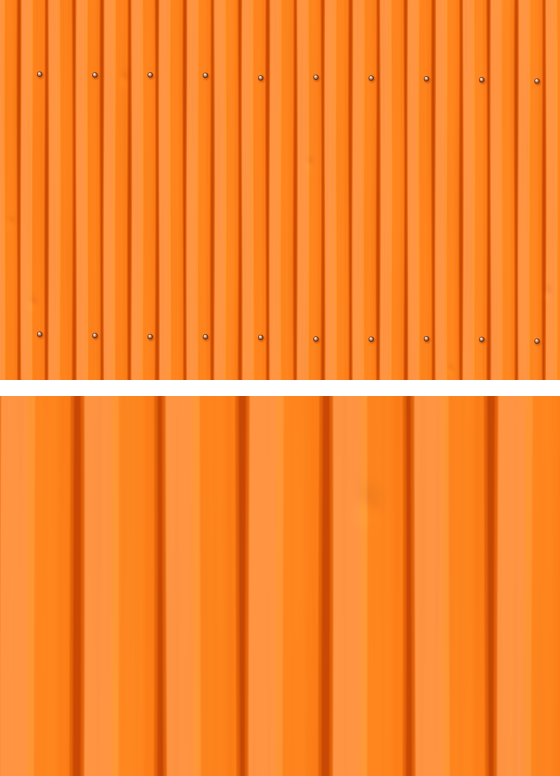
Top: the whole. Bottom: its middle third, enlarged.
A Shadertoy shader for this texture:

```glsl
// Orange corrugated metal wall: vertical ribs, dark grooves, two rows of screws.

const float FIRST_GROOVE = 0.0339;  // fraction of canvas width
const float PITCH = 0.04934;        // rib spacing, fraction of canvas width
const float SCREW_PHASE = 0.75;     // screw position across its rib
const float SCREW_RADIUS = 0.0072;  // fraction of canvas height

const vec3 GROOVE = vec3(0.78, 0.28, 0.015);
const vec3 SLOPE  = vec3(0.89, 0.38, 0.03);
const vec3 RIDGE  = vec3(1.00, 0.58, 0.26);
const vec3 BEVEL  = vec3(1.00, 0.59, 0.21);
const vec3 PAN    = vec3(1.00, 0.53, 0.13);
const vec3 DEEP   = vec3(0.99, 0.49, 0.09);

float hash(vec2 p) {
    vec3 q = fract(vec3(p.xyx) * vec3(0.1031, 0.103, 0.0973));
    q += dot(q, q.yzx + 33.33);
    return fract((q.x + q.y) * q.z);
}

// Replaces the colour to the right of an edge.
vec3 band(vec3 base, vec3 next, float t, float edge, float soft) {
    return mix(base, next, smoothstep(edge - soft, edge + soft, t));
}

float disc(vec2 p, float radius, float soft) {
    return 1.0 - smoothstep(radius - soft, radius + soft, length(p));
}

// Colour across one rib, t running from groove to groove.
vec3 ribColor(float t, float tone, float soft) {
    vec3 pan = mix(PAN, DEEP, tone);
    vec3 c = band(GROOVE, SLOPE, t, 0.035, soft);
    c = band(c, RIDGE, t, 0.075, soft);
    c = band(c, BEVEL, t, 0.405, soft);
    c = band(c, pan, t, 0.49, soft);
    c = band(c, DEEP, t, 0.79, soft + 0.04);
    c = band(c, SLOPE, t, 0.92, soft);
    return band(c, GROOVE, t, 0.96, soft);
}

// Fine vertical streaks that drift slowly along the sheet.
float streaks(vec2 uv) {
    float x = uv.x + 0.0006 * sin(uv.y * 7.0 + uv.x * 31.0);
    return sin(x * 811.0 + 1.3) * 0.5 + sin(x * 1373.0) * 0.3
         + sin(x * 297.0 + uv.y * 3.0) * 0.4;
}

// Sparse cellular dents: a lit lower lip and a shaded upper one.
float dents(vec2 p, float density) {
    vec2 cell = floor(p * density);
    float shade = 0.0;
    for (int j = -1; j <= 1; j++)
    for (int i = -1; i <= 1; i++) {
        vec2 id = cell + vec2(i, j);
        float present = step(0.86, hash(id + 17.0));
        vec2 center = (id + vec2(hash(id + 3.0), hash(id + 8.0))) / density;
        float size = mix(0.008, 0.018, hash(id + 29.0));
        vec2 d = (p - center) / (size * vec2(0.7, 1.0));
        shade -= present * (d.y + 0.5 * d.x) * exp(-dot(d, d));
    }
    return shade;
}

// Metal screw head with a dark rim, a soft cast shadow and a glint.
vec3 screw(vec3 base, vec2 p, float radius, float px) {
    vec3 c = mix(base, GROOVE, 0.45 * disc(p - radius * vec2(0.3, -0.5), radius * 1.2, radius * 0.5));
    c = mix(c, vec3(0.42, 0.19, 0.08), disc(p, radius, px));
    c = mix(c, vec3(0.74, 0.56, 0.46), disc(p - radius * vec2(-0.1, 0.12), radius * 0.66, px));
    return mix(c, vec3(1.0, 0.91, 0.83), disc(p - radius * vec2(-0.2, 0.3), radius * 0.33, px));
}

void mainImage(out vec4 fragColor, in vec2 fragCoord) {
    vec2 uv = fragCoord / iResolution.xy;
    vec2 aspect = vec2(iResolution.x / iResolution.y, 1.0);
    vec2 p = uv * aspect;
    float px = 0.75 / iResolution.y;

    // Ribs, with a slight waver and a tone of their own
    float across = (uv.x - FIRST_GROOVE) / PITCH;
    across += 0.012 * sin(uv.y * 5.0 + floor(across) * 2.1);
    float rib = floor(across);
    float soft = 0.012 + 0.6 / (iResolution.x * PITCH);
    float tone = 0.4 * hash(vec2(rib + 40.0, 5.0)) + 0.45 * (1.0 - smoothstep(0.05, 0.4, uv.x));
    vec3 color = ribColor(across - rib, tone, soft);

    // Surface wear
    color *= 1.0 + 0.008 * streaks(uv) + 0.005 * sin(uv.y * 9.0 + rib * 1.7);
    color *= 1.0 + 0.09 * dents(p, 5.0);

    // Screws on every second rib, in two slightly uneven rows
    float screwRib = 2.0 * floor(rib * 0.5 + 0.01);
    for (int row = 0; row < 2; row++) {
        float jitter = hash(vec2(screwRib + 50.0, float(row) + 2.0)) - 0.5;
        float height = mix(0.806, 0.120, float(row)) - 0.018 * uv.x + 0.006 * jitter;
        vec2 center = vec2(FIRST_GROOVE + (screwRib + SCREW_PHASE) * PITCH, height);
        color = screw(color, (uv - center) * aspect, SCREW_RADIUS, px);
    }

    fragColor = vec4(clamp(color, 0.0, 1.0), 1.0);
}
```
